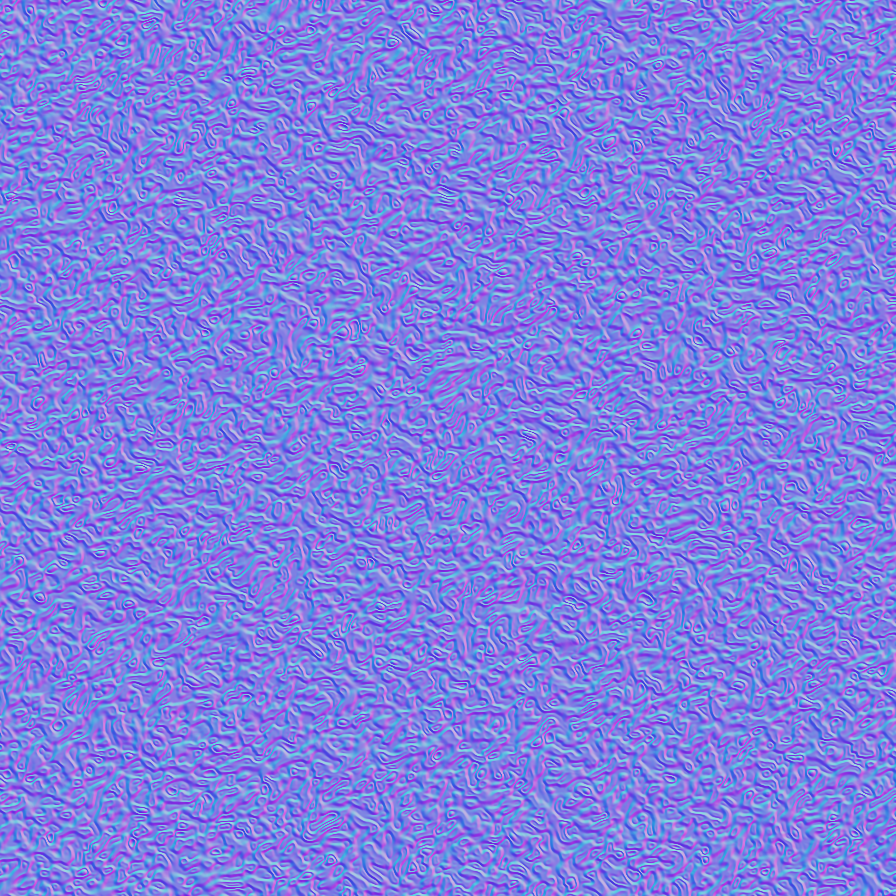
Give the GLSL for this texture map, as a WebGL 1 fragment shader.

```glsl
precision highp float;
// Tangent-space normal map of a finely creased, curly surface.
// Bent wave trains scattered by cellular noise build a lumpy height field;
// a sine of that height cuts crisp contour creases around every lump.
uniform vec2 u_resolution;

const float TAU = 6.2831853;

vec3 hash3(vec2 cell) {
  vec3 q = fract(cell.xyx * vec3(0.1031, 0.1030, 0.0973));
  q += dot(q, q.yxz + 33.33);
  return fract((q.xxy + q.yzz) * q.zyx);
}

// Slope (xy) and height (z) of the wave trains around p, one per unit cell.
vec3 lumps(vec2 p, float seed) {
  vec2 base = floor(p);
  vec3 sum = vec3(0.0);
  for (int j = -1; j <= 1; j++) {
    for (int i = -1; i <= 1; i++) {
      vec2 cell = base + vec2(float(i), float(j));
      vec3 place = hash3(cell + seed);
      vec3 shape = hash3(cell + seed + 217.0);
      vec2 d = p - cell - place.xy;
      float window = max(1.0 - dot(d, d), 0.0);

      // Slightly flattened directions make the ridges run mostly sideways.
      float angle = TAU * place.z;
      vec2 dir = vec2(0.85 * cos(angle), sin(angle));
      dir.y -= 0.22 * dir.x;

      // The quadratic term curls straight ridges into arcs.
      float freq = TAU * mix(0.8, 1.2, shape.x);
      float bend = mix(-2.5, 2.5, shape.y);
      float phase = freq * dot(dir, d) + bend * dot(d, d) + TAU * shape.z;
      float height = sin(phase) / freq;
      vec2 waveSlope = cos(phase) * (dir + 2.0 * bend * d / freq);
      sum.xy += window * (window * waveSlope - 4.0 * d * height);
      sum.z += window * window * height;
    }
  }
  return sum;
}

void main() {
  vec2 uv = gl_FragCoord.xy / min(u_resolution.x, u_resolution.y);

  // Two sizes of lumps, heights scaled to keep slope and height consistent.
  vec3 coarse = lumps(uv * 46.0, 0.0);
  vec3 fine = lumps(uv * 70.0, 31.0);
  vec2 slope = coarse.xy + fine.xy;
  float height = coarse.z + fine.z * 46.0 / 70.0;

  // Contour creases on top of the lumps, and faint broad undulation.
  slope *= 0.4 + cos(21.0 * height);
  slope += 0.09 * lumps(uv * 14.0, 62.0).xy;

  // Soft limit on steep slopes; the blue channel stays nearly level.
  slope *= 1.15;
  vec2 tilt = 0.78 * slope / sqrt(1.0 + dot(slope, slope));
  float blue = 0.89 - 0.02 * dot(tilt, tilt);
  gl_FragColor = vec4(0.5 + 0.5 * tilt, blue, 1.0);
}
```
